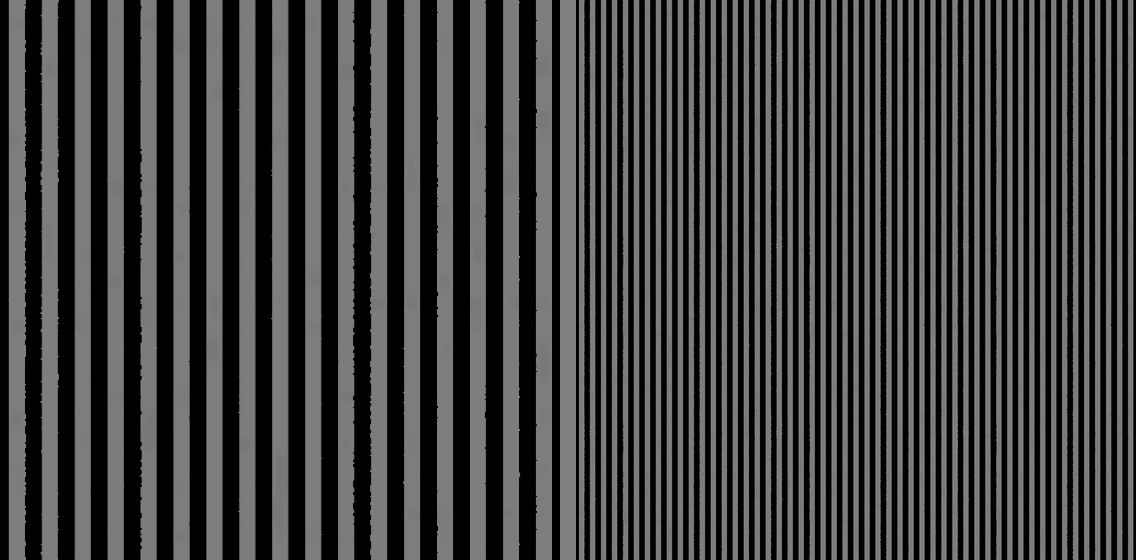
Left, the tile; right, the same tile 3 across and 3 down.
This pattern is drawn by a Shadertoy shader. Its source:

```glsl
// Vertical grey bars on black, evenly spaced, with small nicks along some edges.
// Each bar is a distance to its nearer edge, shifted by wrapping noise in y;
// a faint rim and soft smudges vary the grey. Tiles in both directions.

#define STRIPES 17.0       // bars across
#define CENTER 0.511       // bar centre within its cell
#define HALF_WIDTH 0.246   // half the bar width, in cells
#define NICK_DEPTH 0.0021  // edge shift, in canvas widths
#define NICK_ROWS 220.0    // noise cells down each edge
#define CLUSTER_ROWS 13.0  // patches of wear down each edge
#define WEAR 0.62          // strength of the roughest edges
#define RIM_WIDTH 0.0018   // darker line inside some edges
#define BAR_GREY 0.49
#define RIM_GREY 0.43

float hash(vec2 p) {
    return fract(sin(dot(p, vec2(127.1, 311.7))) * 43758.5453);
}

// Value noise on a lattice that wraps after period cells
float wrapNoise(vec2 p, vec2 period) {
    vec2 cell = floor(p);
    vec2 f = fract(p);
    f = f * f * (3.0 - 2.0 * f);
    vec2 a = mod(cell, period);
    vec2 b = mod(cell + 1.0, period);
    return mix(mix(hash(a), hash(vec2(b.x, a.y)), f.x),
               mix(hash(vec2(a.x, b.y)), hash(b), f.x), f.y);
}

// Noise along one edge, independent for each edge id
float edgeNoise(float y, float rows, float id) {
    float row = floor(y * rows);
    float f = fract(y * rows);
    f = f * f * (3.0 - 2.0 * f);
    return mix(hash(vec2(mod(row, rows), id)),
               hash(vec2(mod(row + 1.0, rows), id)), f);
}

// Signed shift of an edge: rare specks on clean edges, runs of nicks on worn ones
float nickShift(float y, float id) {
    float roughness = pow(hash(vec2(id, 7.3)), 2.0);
    float cluster = edgeNoise(y, CLUSTER_ROWS, id + 50.0);
    float wear = WEAR * roughness * (0.3 + 0.9 * cluster);
    float grain = edgeNoise(y, NICK_ROWS, id + 100.0);
    float nick = smoothstep(0.0, 0.1, grain - 1.0 + wear);
    float direction = hash(vec2(id, 19.7)) < 0.6 ? 1.0 : -1.0;
    return NICK_DEPTH * direction * nick;
}

void mainImage(out vec4 fragColor, in vec2 fragCoord) {
    vec2 uv = fragCoord / iResolution.xy;
    float pixel = 1.0 / iResolution.x;

    // Repeating cell and the nearer edge of its bar
    float x = uv.x * STRIPES;
    float stripe = mod(floor(x), STRIPES);
    float offset = fract(x) - CENTER;
    float edgeId = 2.0 * stripe + step(0.0, offset);

    // Distance inside the bar, in canvas widths
    float inside = (HALF_WIDTH - abs(offset)) / STRIPES;
    inside += nickShift(uv.y, edgeId);
    float bar = smoothstep(-0.5 * pixel, 0.5 * pixel, inside);

    // Slight tone changes, soft smudges and the rim
    float grey = BAR_GREY + 0.008 * (hash(vec2(stripe, 3.1)) - 0.5);
    float smudge = wrapNoise(uv * vec2(34.0, 24.0), vec2(34.0, 24.0));
    grey -= 0.022 * smoothstep(0.7, 1.0, smudge);
    float hasRim = step(0.5, hash(vec2(edgeId, 41.9)));
    float rim = 1.0 - smoothstep(RIM_WIDTH - pixel * 0.5, RIM_WIDTH + pixel * 0.5, inside);
    grey = mix(grey, RIM_GREY, rim * hasRim);

    fragColor = vec4(vec3(grey * bar), 1.0);
}
```
